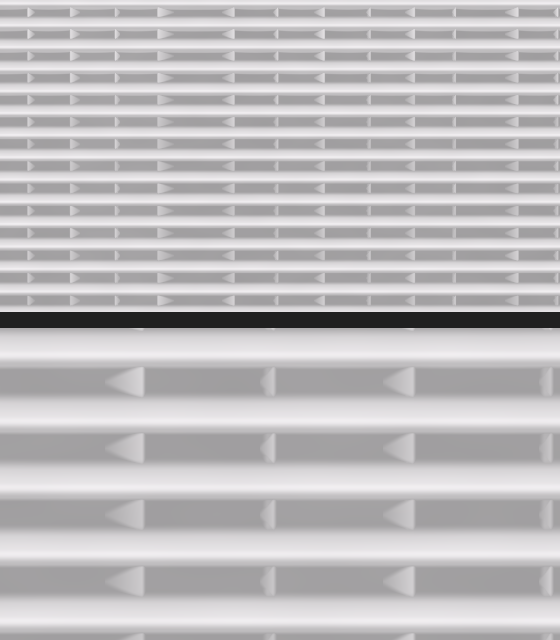
Top: the whole. Bottom: its middle third, enlarged.
Write a WebGL 2 fragment shader that draws this pattern.

```glsl
#version 300 es
precision highp float;
// Pale horizontal louvre slats over grey gaps, crossed by flared upright ribs.
uniform vec2 u_resolution;
out vec4 fragColor;

// Rib position across the canvas and flare width; the sign gives its side.
const vec2 RIBS[12] = vec2[12](
  vec2(0.049, 0.013), vec2(0.125, 0.018), vec2(0.205, 0.010), vec2(0.281, 0.029),
  vec2(0.419, -0.023), vec2(0.497, -0.009), vec2(0.580, -0.019), vec2(0.662, -0.008),
  vec2(0.741, -0.018), vec2(0.814, -0.007), vec2(0.926, -0.025), vec2(0.997, -0.009));

float hash(vec2 p) {
  p = fract(p * vec2(0.1031, 0.1137));
  p += dot(p, p.yx + 33.33);
  return fract((p.x + p.y) * p.x * 7.31);
}

vec2 gradientAt(vec2 cell) {
  float angle = 6.2832 * hash(cell);
  return vec2(cos(angle), sin(angle));
}

float gradientNoise(vec2 p) {
  vec2 i = floor(p), f = fract(p), w = f * f * f * (f * (f * 6.0 - 15.0) + 10.0);
  vec2 e = vec2(0.0, 1.0);
  float low = mix(dot(gradientAt(i), f), dot(gradientAt(i + e.yx), f - e.yx), w.x);
  float high = mix(dot(gradientAt(i + e), f - e), dot(gradientAt(i + 1.0), f - 1.0), w.x);
  return mix(low, high, w.y);
}

// Light along one repeat: dark gap, soft rise, bright lip, short falloff.
float slatShade(float t, float gapStart) {
  float shade = 0.635 + 0.20 * smoothstep(0.40, 0.61, t);
  shade += 0.06 * smoothstep(0.55, 0.78, t);
  shade += 0.045 * exp(-pow((t - 0.85) / 0.05, 2.0));
  shade -= 0.145 * smoothstep(0.88, 1.0, t);
  return shade + 0.115 * (1.0 - smoothstep(gapStart, gapStart + 0.075, t));
}

void main() {
  vec2 uv = gl_FragCoord.xy / u_resolution;
  float down = 1.0 - uv.y;

  // Slats spread slightly towards the bottom.
  float u = down - 0.0116;
  float k = 14.33 * u - 0.27 * u * u - 0.13;
  float t = fract(k), row = floor(k);
  float upper = 1.0 - smoothstep(0.0, 0.5, down);

  // Ribs: a sharp edge on one side, a cone of light tapering on the other.
  float edge = max(0.0015, 0.7 / u_resolution.x);
  float ribLight = 0.0, nearRib = 0.0, bay = 0.0;
  for (int i = 0; i < 12; i++) {
    float offset = uv.x - RIBS[i].x, width = abs(RIBS[i].y);
    float d = offset * sign(RIBS[i].y);
    float g = clamp(1.0 - d / width, 0.0, 1.0);
    float side = smoothstep(-edge, edge, d);
    float halfHeight = mix(0.02, 0.27, g);
    float cone = 1.0 - smoothstep(halfHeight - 0.05, halfHeight + 0.06, abs(t - 0.27));
    float vary = 0.85 + 0.3 * hash(vec2(float(i) + 3.0, row + 7.0));
    float light = (0.06 + 0.19 * g) * cone * mix(0.72, 1.0, upper) * vary;
    float strip = 0.12 * (1.0 - smoothstep(0.002, 0.006, abs(d - 0.002)));
    light = max(light * step(0.001, g), strip * (0.6 + 0.8 * t));
    ribLight = max(ribLight, light * side);
    nearRib = max(nearRib, exp(-abs(offset) / 0.016));
    bay += step(0.0, offset);
  }

  // The upper gaps open lower and sag in the middle of each bay.
  float gapStart = upper * (0.07 + 0.05 * (1.0 - nearRib));
  float shade = slatShade(t, gapStart);
  float gap = 1.0 - smoothstep(0.42, 0.62, t);
  float opening = smoothstep(0.0, 0.06, t);
  shade = max(shade, 0.635 + ribLight * gap * opening);

  // Small differences between bays, and a faint uneven finish.
  shade += gap * opening * 0.02 * (hash(vec2(bay + 1.0, 5.0)) - 0.4);
  shade += 0.012 * gradientNoise(vec2(uv.x * 18.0, k * 1.5));
  fragColor = vec4(shade * vec3(1.0, 0.989, 0.999), 1.0);
}
```
